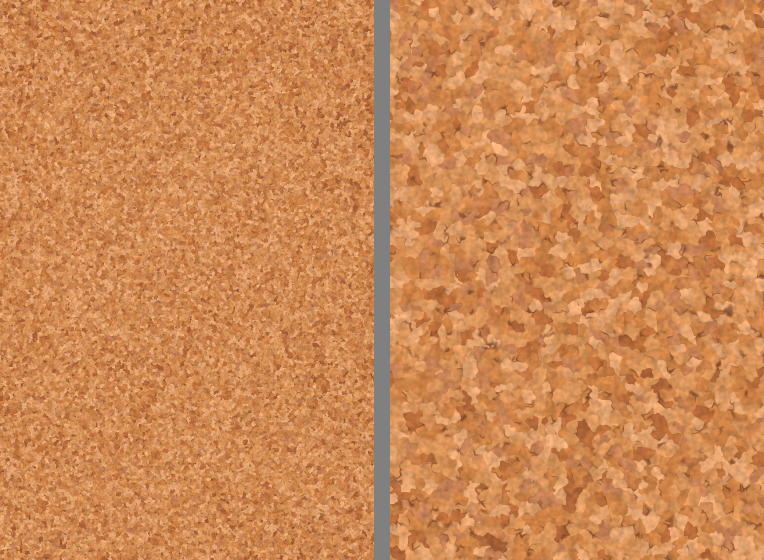
Left, the full canvas; right, a detail of the centre.
Give the GLSL for this texture, as a WebGL 1 fragment shader.

```glsl
precision highp float;
// Draws a sheet of fine pressed cork: small ragged flakes with dark flecks between.
uniform vec2 u_resolution;

const float GRAINS_ACROSS = 100.0;
const vec3 CREVICE = vec3(0.42, 0.22, 0.12);
const vec3 BARK    = vec3(0.64, 0.36, 0.21);
const vec3 BROWN   = vec3(0.73, 0.43, 0.23);
const vec3 ROSE    = vec3(0.77, 0.50, 0.33);
const vec3 HONEY   = vec3(0.79, 0.50, 0.27);
const vec3 TAN     = vec3(0.84, 0.57, 0.345);
const vec3 PALE    = vec3(0.89, 0.64, 0.44);

vec2 hash2(vec2 p) {
  vec3 q = fract(p.xyx * vec3(0.1031, 0.1030, 0.0973));
  q += dot(q, q.yzx + 33.33);
  return fract((q.xx + q.yz) * q.zy);
}

float cornerSlope(vec2 corner, vec2 offset) {
  float angle = 6.2832 * hash2(corner + 71.0).x;
  return dot(vec2(cos(angle), sin(angle)), offset);
}

float gradientNoise(vec2 p) {
  vec2 i = floor(p);
  vec2 f = p - i;
  vec2 s = f * f * f * (f * (f * 6.0 - 15.0) + 10.0);
  vec2 e = vec2(1.0, 0.0);
  float low = mix(cornerSlope(i, f), cornerSlope(i + e, f - e), s.x);
  float high = mix(cornerSlope(i + e.yx, f - e.yx), cornerSlope(i + 1.0, f - 1.0), s.x);
  return mix(low, high, s.y);
}

// Picks a flake colour; the thresholds set the share of each.
vec3 corkColor(float tone) {
  vec3 c = mix(BARK, BROWN, smoothstep(0.0, 0.05, tone));
  c = mix(c, ROSE, smoothstep(0.11, 0.14, tone));
  c = mix(c, HONEY, smoothstep(0.20, 0.23, tone));
  c = mix(c, TAN, smoothstep(0.42, 0.52, tone));
  return mix(c, PALE, smoothstep(0.76, 0.90, tone));
}

// Distance in the stretched, turned frame of one flake.
float flakeDistance(vec2 offset, vec2 seed) {
  float angle = 3.1416 * seed.x;
  float c = cos(angle);
  float s = sin(angle);
  vec2 turned = vec2(c * offset.x + s * offset.y, c * offset.y - s * offset.x);
  float stretch = mix(1.0, 1.7, seed.y);
  turned *= vec2(1.0 / stretch, stretch);
  return mix(length(turned), abs(turned.x) + abs(turned.y), 0.5);
}

// Broad tonal drift: a slightly lighter middle and faint patches.
float broadTone(vec2 uv, vec2 center) {
  vec2 away = uv - center;
  float clouds = gradientNoise(uv * 2.6 + 4.0) + 0.6 * gradientNoise(uv * 8.0);
  return 0.03 - 0.08 * dot(away, away) + 0.05 * clouds;
}

vec3 corkSurface(vec2 uv, float drift) {
  vec2 p = uv * GRAINS_ACROSS;
  vec2 ragged = vec2(gradientNoise(p * 1.7), gradientNoise(p * 1.7 + 37.0));
  vec2 q = p + 0.45 * ragged;
  vec2 cell = floor(q);
  float nearest = 9.0;
  float second = 9.0;
  vec2 flake = cell;
  vec2 within = vec2(0.0);
  for (int y = -1; y <= 1; y++) {
    for (int x = -1; x <= 1; x++) {
      vec2 id = cell + vec2(float(x), float(y));
      vec2 offset = q - id - hash2(id);
      vec2 shape = hash2(id + 19.0);
      float d = flakeDistance(offset, shape) + 0.25 * fract(shape.x * 7.0);
      if (d < nearest) {
        second = nearest;
        nearest = d;
        flake = id;
        within = offset;
      } else {
        second = min(second, d);
      }
    }
  }

  // Flat flake colour, tilted shading and fine grit.
  vec2 seed = hash2(flake + 53.0);
  vec3 color = corkColor(seed.x + drift);
  float tilt = dot(within, hash2(flake + 87.0) - 0.5);
  float grit = gradientNoise(p * 1.5 + 11.0) + 0.8 * gradientNoise(p * 2.7 + 5.0);
  color *= 1.01 + 0.20 * tilt + 0.14 * grit + 0.05 * (seed.y - 0.5);

  // Short dark flecks gather where flakes meet.
  float border = 1.0 - smoothstep(0.0, 0.30, second - nearest);
  float fleck = smoothstep(0.10, 0.50, gradientNoise(p * 0.95 + 23.0) - 0.3 * drift);
  return mix(color, CREVICE, border * (0.04 + 0.70 * fleck));
}

void main() {
  vec2 center = 0.5 * u_resolution / u_resolution.x;
  float drift = broadTone(gl_FragCoord.xy / u_resolution.x, center);
  // Four samples per pixel smooth the flake edges.
  vec3 sum = vec3(0.0);
  for (int k = 0; k < 4; k++) {
    float i = float(k);
    vec2 shift = vec2(mod(i, 2.0), floor(i * 0.5)) * 0.5 - 0.25;
    sum += corkSurface((gl_FragCoord.xy + shift) / u_resolution.x, drift);
  }
  gl_FragColor = vec4(sum * 0.25, 1.0);
}
```
